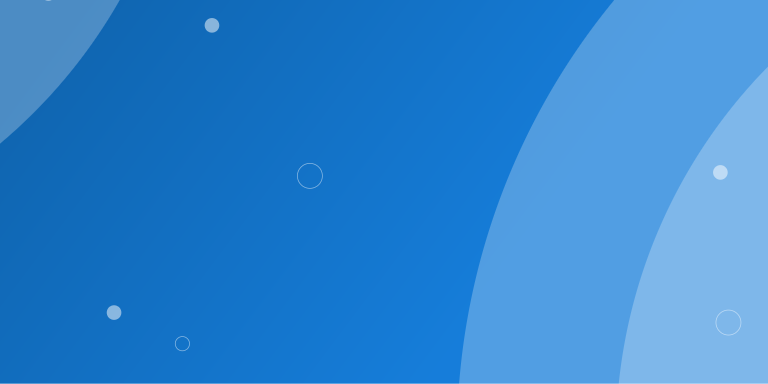
Write a Shadertoy shader that draws this background.

```glsl
// Diagonal blue gradient with large translucent discs, small dots and thin rings.

#define DEEP_BLUE vec3(0.060, 0.397, 0.692)
#define BRIGHT_BLUE vec3(0.086, 0.492, 0.855)
#define SLOPE 0.75
#define RAMP_START 0.09
#define RAMP_END 0.68
#define DISC_ALPHA 0.255
#define DOT_ALPHA 0.50
#define RING_ALPHA 0.50
#define RING_WIDTH 0.0019
#define BASE_LINE 0.002

// Coverage of a shape from its signed distance, one pixel soft
float fill(float dist) {
    return clamp(0.5 - dist * iResolution.y, 0.0, 1.0);
}

float circleDist(vec2 p, vec3 circle) {
    return length(p - circle.xy) - circle.z;
}

// Outline as the difference of two discs, stable for subpixel widths
float outline(float dist) {
    return fill(dist - 0.5 * RING_WIDTH) - fill(dist + 0.5 * RING_WIDTH);
}

void mainImage(out vec4 fragColor, in vec2 fragCoord) {
    // Canvas height is one unit
    vec2 p = fragCoord / iResolution.y;
    float aspect = iResolution.x / iResolution.y;

    // Gradient from the upper left to the lower right
    float diagonal = (p.x + SLOPE * (1.0 - p.y)) / (aspect + SLOPE);
    float ramp = clamp((diagonal - RAMP_START) / (RAMP_END - RAMP_START), 0.0, 1.0);
    vec3 color = mix(DEEP_BLUE, BRIGHT_BLUE, ramp);

    // Large discs: centre and radius; the first two are concentric
    vec3 discs[3] = vec3[3](
        vec3(2.984, -0.141, 1.794),
        vec3(2.984, -0.141, 1.380),
        vec3(-0.889, 1.684, 1.382));
    for (int i = 0; i < 3; i++) {
        color = mix(color, vec3(1.0), DISC_ALPHA * fill(circleDist(p, discs[i])));
    }

    // Small accents: four filled dots, then three rings
    vec3 accents[7] = vec3[7](
        vec3(0.552, 0.934, 0.019),
        vec3(0.297, 0.186, 0.019),
        vec3(1.876, 0.551, 0.019),
        vec3(0.126, 1.017, 0.019),
        vec3(0.807, 0.542, 0.0325),
        vec3(1.897, 0.160, 0.0325),
        vec3(0.475, 0.105, 0.0185));
    for (int i = 0; i < 7; i++) {
        float dist = circleDist(p, accents[i]);
        float alpha = i < 4 ? DOT_ALPHA * fill(dist) : RING_ALPHA * outline(dist);
        color = mix(color, vec3(1.0), alpha);
    }

    // Faint pale line along the lower edge
    color = mix(color, vec3(1.0), 0.4 * fill(p.y - BASE_LINE));

    fragColor = vec4(color, 1.0);
}
```
